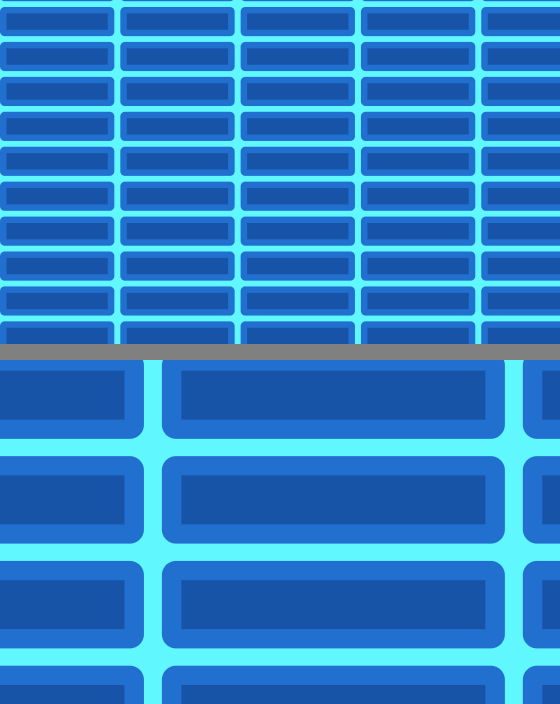
Top, the full canvas; bottom, a detail of the centre.
Write a Shadertoy shader that draws this pattern.

```glsl
// Grid of rounded blue tiles with dark inset panels on bright cyan gaps.

float roundedBox(vec2 p, vec2 halfSize, float radius) {
    vec2 d = abs(p) - halfSize + radius;
    return length(max(d, 0.0)) + min(max(d.x, d.y), 0.0) - radius;
}

float coverage(float dist, float pixel) {
    return clamp(0.5 - dist / pixel, 0.0, 1.0);
}

void mainImage(out vec4 fragColor, in vec2 fragCoord) {
    // The canvas is 768 units wide, measured from its top left corner
    float pixel = 768.0 / iResolution.x;
    vec2 p = vec2(fragCoord.x, iResolution.y - fragCoord.y) * pixel;

    // Repeat cells centred on each tile
    vec2 cell = vec2(165.0, 47.9);
    vec2 firstCentre = vec2(78.4, 29.6);
    vec2 q = mod(p - firstCentre + 0.5 * cell, cell) - 0.5 * cell;

    float tile = roundedBox(q, vec2(78.4, 20.0), 6.5);
    float panel = roundedBox(q, vec2(69.5, 11.2), 0.0);

    // Gap, tile rim and inset panel
    vec3 color = vec3(0.38, 0.97, 1.0);
    color = mix(color, vec3(0.13, 0.44, 0.81), coverage(tile, pixel));
    color = mix(color, vec3(0.09, 0.33, 0.66), coverage(panel, pixel));
    fragColor = vec4(color, 1.0);
}
```
